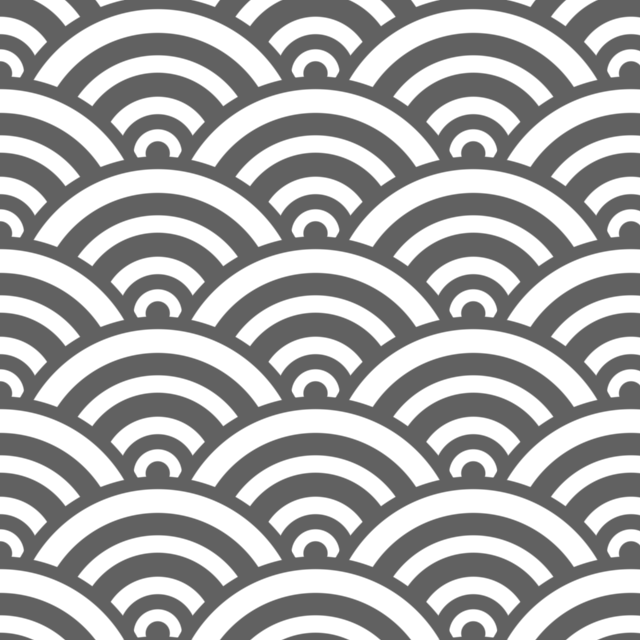
A WebGL 2 fragment shader for this pattern:

```glsl
#version 300 es
precision highp float;
// Overlapping rows of concentric wave arches, white bands on grey.

uniform vec2 u_resolution;
out vec4 fragColor;

const vec3 GREY = vec3(0.38);
const vec3 WHITE = vec3(1.0);

const float COLUMN_STEP = 0.493;             // between arches in one row
const float ROW_STEP = 0.125;                // between rows, each shifted half a column
const vec2 FIRST_CENTER = vec2(0.2465, 0.0104);
const float SCALE_RADIUS = 0.2454;           // disc that hides the rows behind
const float EDGE_SOFTNESS = 0.0016;

// Coverage of a disc, given the distance to its center.
float disc(float dist, float radius, float soft) {
    return 1.0 - smoothstep(radius - soft, radius + soft, dist);
}

// Coverage of a ring between two radii.
float ring(float dist, float inner, float outer, float soft) {
    return disc(dist, outer, soft) - disc(dist, inner, soft);
}

// The four white bands of one arch.
float archBands(float dist, float soft) {
    return ring(dist, 0.1882, 0.2253, soft)
         + ring(dist, 0.1260, 0.1532, soft)
         + ring(dist, 0.0612, 0.0885, soft)
         + ring(dist, 0.0189, 0.0376, soft);
}

// Distance from a point to the nearest arch center in the given row.
float rowDistance(vec2 p, float row) {
    vec2 d = p - FIRST_CENTER - vec2(0.5 * COLUMN_STEP, ROW_STEP) * row;
    d.x -= COLUMN_STEP * floor(d.x / COLUMN_STEP + 0.5);
    return length(d);
}

// Layers the nearby rows from back (upper) to front (lower).
float wavePattern(vec2 p, float soft) {
    float baseRow = floor((p.y - FIRST_CENTER.y) / ROW_STEP);
    float white = 0.0;
    for (int i = 1; i >= -2; i--) {
        float dist = rowDistance(p, baseRow + float(i));
        white = mix(white, archBands(dist, soft), disc(dist, SCALE_RADIUS, soft));
    }
    return white;
}

void main() {
    vec2 p = gl_FragCoord.xy / u_resolution.y;
    float soft = max(EDGE_SOFTNESS, 0.7 / u_resolution.y);
    fragColor = vec4(mix(GREY, WHITE, wavePattern(p, soft)), 1.0);
}
```
